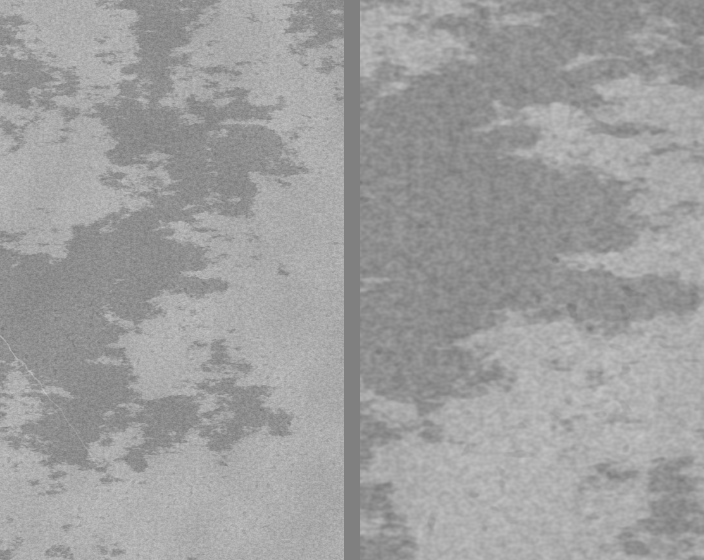
Left: the whole. Right: its middle third, enlarged.
Write a WebGL 2 fragment shader that draws this texture.

```glsl
#version 300 es
precision highp float;
// Weathered grey plaster: ragged dark stains, pale worn patches, fine grain and a hairline crack.

uniform vec2 u_resolution;
out vec4 fragColor;

// Unit gradient direction for a lattice cell
vec2 cellGradient(vec2 cell) {
    uvec2 q = uvec2(ivec2(cell) + 4096);
    uint h = q.x * 1597334677u ^ q.y * 3812015801u;
    h = (h ^ (h >> 15)) * 2246822519u;
    h ^= h >> 13;
    float angle = float(h & 65535u) / 65536.0 * 6.28318;
    return vec2(cos(angle), sin(angle));
}

float gradientNoise(vec2 p) {
    vec2 cell = floor(p);
    vec2 f = p - cell;
    vec2 w = f * f * f * (f * (f * 6.0 - 15.0) + 10.0);
    vec2 e = vec2(1.0, 0.0);
    float a = dot(cellGradient(cell), f);
    float b = dot(cellGradient(cell + e.xy), f - e.xy);
    float c = dot(cellGradient(cell + e.yx), f - e.yx);
    float d = dot(cellGradient(cell + e.xx), f - e.xx);
    return mix(mix(a, b, w.x), mix(c, d, w.x), w.y);
}

// Layered noise; gain sets how strongly the finer layers show
float fbm(vec2 p, int octaves, float gain) {
    float sum = 0.0;
    float amplitude = 1.0;
    for (int i = 0; i < octaves; i++) {
        sum += amplitude * gradientNoise(p);
        p = p * 2.03 + vec2(17.3, 9.1);
        amplitude *= gain;
    }
    return sum;
}

// x: distance to the segment, y: position along it from 0 to 1
vec2 segmentDistance(vec2 p, vec2 a, vec2 b) {
    vec2 ab = b - a;
    float t = clamp(dot(p - a, ab) / dot(ab, ab), 0.0, 1.0);
    return vec2(length(p - a - ab * t), t);
}

// Where stains gather: a diagonal band, with a clearer lower right side
float stainBias(vec2 p) {
    float d = segmentDistance(p, vec2(0.07, 0.38), vec2(0.41, 0.84)).x / 0.17;
    float band = exp(-d * d);
    float clearSide = smoothstep(0.30, 0.52, p.x) * (1.0 - 0.7 * smoothstep(0.55, 0.85, p.y));
    return 0.46 * band - 0.19 - 0.30 * clearSide;
}

// Stain coverage with flaky edges stretched sideways
float stainMask(vec2 p) {
    float broad = fbm(p * vec2(6.5, 5.0) + vec2(3.7, 11.2), 3, 0.5);
    float flakes = fbm(p * vec2(19.0, 38.0) + 31.0, 4, 0.72);
    float streaks = gradientNoise(p * vec2(9.0, 75.0) + 53.0);
    float field = 0.85 * broad + 0.36 * flakes + 0.16 * streaks + stainBias(p);
    return smoothstep(-0.10, 0.13, field);
}

// Thin wandering crack that fades toward its lower end
float crackMask(vec2 p, float halfWidth, float blur) {
    p += 0.006 * vec2(fbm(p * 22.0, 3, 0.5), fbm(p * 22.0 + 40.0, 3, 0.5));
    p.x -= 0.009 * sin(p.y * 13.0 - 2.2);
    vec2 seg = segmentDistance(p, vec2(-0.01, 0.41), vec2(0.172, 0.172));
    float line = 1.0 - smoothstep(halfWidth - blur, halfWidth + blur, seg.x);
    return line * (1.0 - 0.65 * seg.y);
}

void main() {
    vec2 p = gl_FragCoord.xy / u_resolution.y;
    float pixel = 1.0 / u_resolution.y;

    // Base tones, each with slow clouding
    float cloud = fbm(p * vec2(7.0, 6.0) + 71.0, 4, 0.55);
    float pale = 0.682 + 0.045 * cloud - 0.012 * smoothstep(0.3, 0.5, p.x);
    float stained = 0.556 + 0.030 * cloud;
    float tone = mix(pale, stained, stainMask(p));

    // Surface relief and fine grain
    float mottling = fbm(p * vec2(55.0, 75.0) + 13.0, 2, 0.6);
    float grain = fbm(p * vec2(160.0, 205.0) + 5.0, 2, 0.9);
    tone += 0.022 * mottling + 0.068 * grain;

    // Sparse dark pits
    float pits = gradientNoise(p * vec2(95.0, 125.0) + 87.0) + 0.3 * cloud;
    tone -= 0.05 * smoothstep(0.38, 0.55, pits);

    // Crack
    tone += 0.12 * crackMask(p, 0.0013, 0.7 * pixel);

    fragColor = vec4(vec3(clamp(tone, 0.0, 1.0)), 1.0);
}
```
